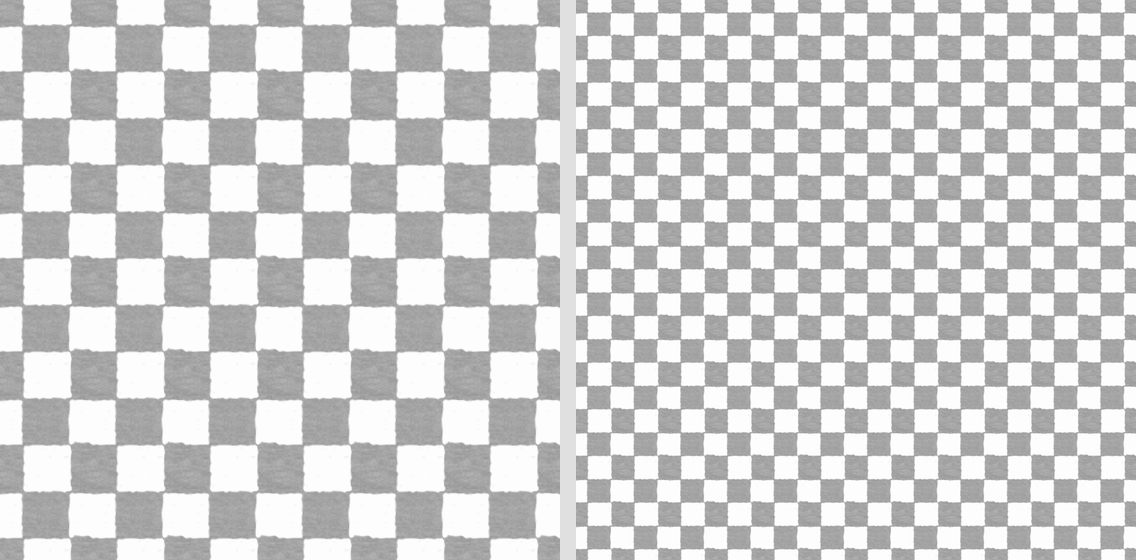
Left, the tile; right, the same tile 2 across and 2 down.
A Shadertoy shader for this pattern:

```glsl
// Woven-looking checkerboard: white rounded patches on a grey fabric ground.
// Two slightly uneven patches form one motif, repeated six times each way.
// Wobbly edges and thread grain use value noise that wraps on every motif.

const float REPEATS = 6.0;
const float TAU = 6.2831853;
const float EDGE_SOFTNESS = 0.013;
const vec3 GREY = vec3(0.645);
const vec3 WHITE = vec3(0.992);

// Integer hash of a lattice point, 0 to 1
float hash(ivec2 cell, int seed) {
    uint h = uint(cell.x) * 1597u + uint(cell.y) * 51749u + uint(seed) * 7919u;
    h = (h ^ (h >> 15)) * 73244475u;
    h = (h ^ (h >> 13)) * 73244475u;
    h ^= h >> 16;
    return float(h & 65535u) / 65535.0;
}

// Value noise, -1 to 1, with a whole number of cells per motif
float wrapNoise(vec2 p, ivec2 cells, int seed) {
    vec2 g = fract(p) * vec2(cells);
    ivec2 a = ivec2(floor(g)) % cells;
    ivec2 b = (a + 1) % cells;
    vec2 f = fract(g);
    f = f * f * (3.0 - 2.0 * f);
    float low = mix(hash(a, seed), hash(ivec2(b.x, a.y), seed), f.x);
    float high = mix(hash(ivec2(a.x, b.y), seed), hash(b, seed), f.x);
    return 2.0 * mix(low, high, f.y) - 1.0;
}

// Position relative to the nearest copy of a centre
vec2 wrapAround(vec2 p, vec2 centre) {
    return fract(p - centre + 0.5) - 0.5;
}

float roundedBox(vec2 p, vec2 halfSize, float radius) {
    vec2 d = abs(p) - halfSize + radius;
    return length(max(d, 0.0)) + min(max(d.x, d.y), 0.0) - radius;
}

// Hand-cut wobble: a slow drift plus small nicks
vec2 edgeWobble(vec2 p) {
    vec2 drift = vec2(wrapNoise(p, ivec2(7), 1), wrapNoise(p, ivec2(7), 2));
    vec2 nicks = vec2(wrapNoise(p, ivec2(26), 3), wrapNoise(p, ivec2(26), 4));
    return 0.007 * drift + 0.008 * nicks;
}

// Signed distance to the two white patches of the motif
float patchDistance(vec2 p) {
    vec2 w = p + edgeWobble(p);
    vec2 a = wrapAround(w, vec2(0.508, 0.980));
    vec2 b = wrapAround(w, vec2(0.990, 0.475));
    float patchA = roundedBox(a, vec2(0.254, 0.246), 0.028);
    float patchB = roundedBox(b, vec2(0.248, 0.240), 0.028);
    // Ragged grey lip on the lower left of the second patch
    float lip = smoothstep(-0.23, -0.17, b.x) - smoothstep(-0.05, 0.0, b.x);
    patchB = max(patchB, 0.026 * lip - 0.240 - b.y);
    return min(patchA, patchB);
}

// Grey cloth: fine grain, with stronger horizontal threads in one column
vec3 greyCloth(vec2 p) {
    float threadiness = 0.5 + 0.5 * cos(TAU * p.x);
    float grain = wrapNoise(p, ivec2(52, 60), 5);
    float threads = wrapNoise(p, ivec2(10, 44), 6);
    float mottling = wrapNoise(p, ivec2(16, 20), 7);
    float shade = 0.028 * grain + 0.012 * mottling;
    return GREY + shade + mix(0.014, 0.036, threadiness) * threads;
}

// White cloth: scattered faint dashes along the weave
vec3 whiteCloth(vec2 p) {
    float dash = smoothstep(0.45, 0.95, wrapNoise(p, ivec2(24, 40), 8));
    float row = smoothstep(0.2, 0.9, cos(TAU * 10.0 * p.y));
    return WHITE - 0.035 * dash * row;
}

void mainImage(out vec4 fragColor, in vec2 fragCoord) {
    vec2 p = fragCoord / iResolution.xy * REPEATS;
    float pixel = REPEATS / min(iResolution.x, iResolution.y);
    float soft = max(EDGE_SOFTNESS, pixel);
    float white = 1.0 - smoothstep(-soft, soft, patchDistance(p));
    fragColor = vec4(mix(greyCloth(p), whiteCloth(p), white), 1.0);
}
```
